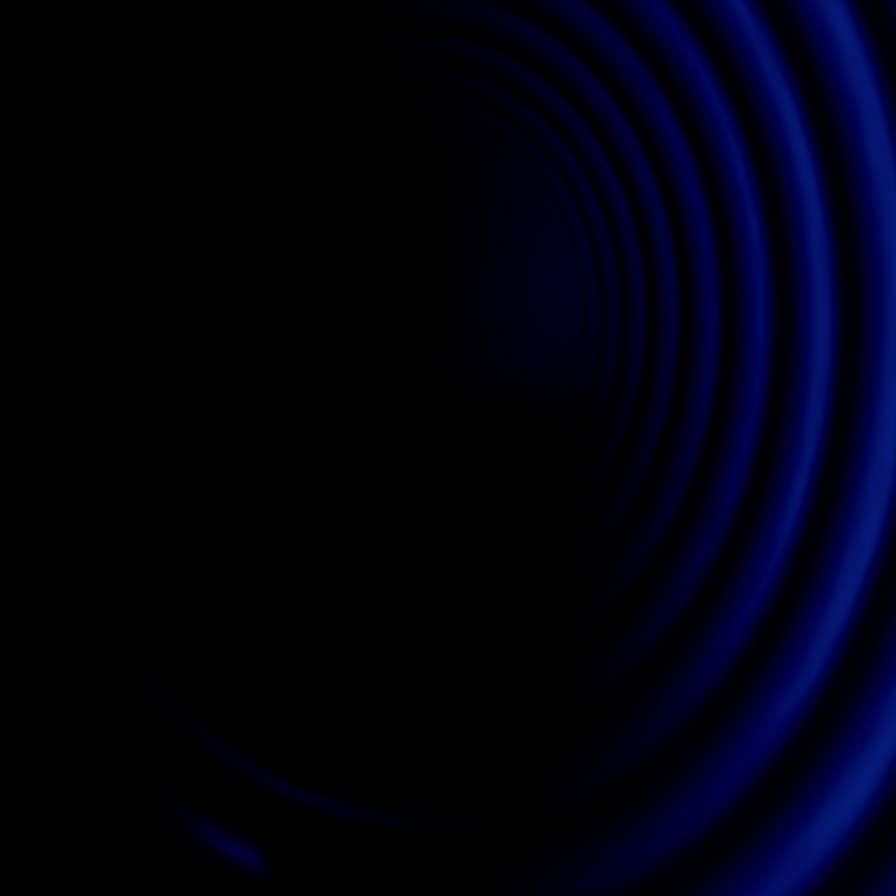
A Shadertoy shader for this background:

```glsl
// Deep blue concentric elliptical ripples, lit from the right and fading to black.

const float TAU = 6.2831853;
const vec2 CENTER = vec2(0.475, 0.648);
const float STRETCH = 1.27;      // height over width of the ripples
const float CORE_RADIUS = 0.098; // radius the ripples shrink towards
const float RING_SCALE = 0.345;  // distance of ring zero from the core
const float RING_RATIO = 0.8;    // size of each ring relative to the next one out

float hash(vec2 p) {
    return fract(sin(dot(p, vec2(127.1, 311.7))) * 43758.5453);
}

float valueNoise(vec2 p) {
    vec2 cell = floor(p);
    vec2 f = fract(p);
    f = f * f * (3.0 - 2.0 * f);
    float low = mix(hash(cell), hash(cell + vec2(1.0, 0.0)), f.x);
    float high = mix(hash(cell + vec2(0.0, 1.0)), hash(cell + vec2(1.0, 1.0)), f.x);
    return mix(low, high, f.y);
}

float gaussian(vec2 offset, vec2 size) {
    vec2 q = offset / size;
    return exp(-dot(q, q));
}

// Geometrically spaced rings with a crisp outer and a soft inner edge
float ripples(float radius) {
    float index = log(max(radius - CORE_RADIUS, 0.002) / RING_SCALE) / log(RING_RATIO);
    float phase = TAU * index;
    float wave = 0.5 + 0.5 * cos(phase + 0.4 * (cos(phase) - 1.0));
    float ring = 0.06 + 0.94 * pow(wave, 1.3);
    return mix(0.45, ring, smoothstep(0.13, 0.23, radius));
}

// Light grows from a curved shadow edge towards the right side
float sideLight(vec2 uv) {
    float depth = 1.0 - uv.y;
    float edge = mix(0.326, 0.618, smoothstep(-0.195, 0.586, depth));
    edge -= 0.1 * smoothstep(0.8, 1.0, depth);
    return smoothstep(edge, 0.977, uv.x);
}

// Thin glint lying along one ripple, fading around a spot
float glint(vec2 uv, float radius, float ringRadius, float width, vec2 spot, vec2 size) {
    float line = (radius - ringRadius) / width;
    return exp(-line * line) * gaussian(uv - spot, size);
}

vec3 blueRamp(float light) {
    float bright = smoothstep(0.28, 0.5, light);
    return vec3(0.02 * bright, 0.1 * bright, light);
}

void mainImage(out vec4 fragColor, in vec2 fragCoord) {
    vec2 uv = fragCoord / iResolution.xy;
    vec2 fromCenter = (uv - CENTER) / vec2(1.0, STRETCH);
    float radius = length(fromCenter);

    // Rippled light with faint streaks along the rings
    float angle = atan(fromCenter.y, fromCenter.x);
    float streaks = valueNoise(vec2(radius * 110.0, angle * 14.0));
    float light = 0.46 * sideLight(uv) * ripples(radius);
    light *= 0.94 + 0.12 * streaks;

    // Soft haze at the core, cut off below
    float haze = gaussian(uv - vec2(0.61, 0.665), vec2(0.075, 0.14));
    light += 0.085 * haze * smoothstep(0.53, 0.6, uv.y);

    // Glints at the lower left
    light += 0.1 * glint(uv, radius, 0.444, 0.007, vec2(0.32, 0.11), vec2(0.13, 0.12));
    float cutoff = 1.0 - smoothstep(0.28, 0.31, uv.x);
    light += 0.22 * cutoff * glint(uv, radius, 0.515, 0.011, vec2(0.265, 0.045), vec2(0.06));

    fragColor = vec4(blueRamp(light), 1.0);
}
```
